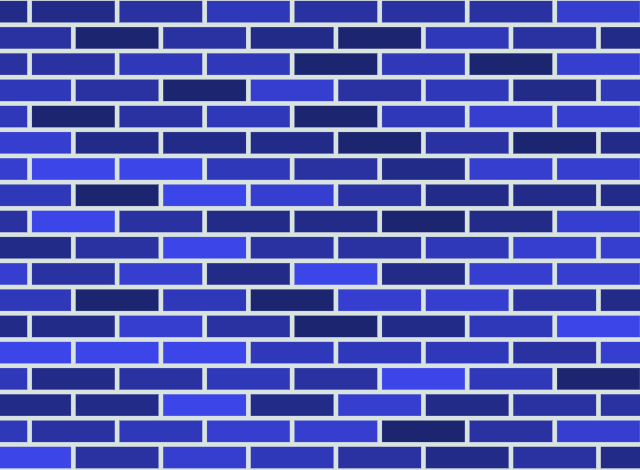
This pattern is drawn by a Shadertoy shader. Its source:

```glsl
float hash(vec2 cell) {
    vec3 q = fract(cell.xyx * vec3(0.1031, 0.1030, 0.0973) + 0.37);
    q += dot(q, q.yzx + 33.33);
    return fract((q.x + q.y) * q.z);
}

float boxDistance(vec2 p, vec2 halfSize) {
    vec2 d = abs(p) - halfSize;
    return length(max(d, 0.0)) + min(max(d.x, d.y), 0.0);
}

// Six evenly spaced blues, the extremes rarer than the middle shades
vec3 brickColor(vec2 cell) {
    float shade = floor(0.5 + 5.0 * pow(hash(cell), 1.15)) / 5.0;
    return mix(vec3(0.110, 0.145, 0.440), vec3(0.235, 0.270, 0.910), shade);
}

void mainImage(out vec4 fragColor, in vec2 fragCoord) {
    // One unit is one course high, counted from the top
    float pixel = 17.92 / iResolution.y;
    vec2 p = vec2(fragCoord.x, iResolution.y - fragCoord.y) * pixel;
    p.y += 0.055;

    // Running bond: alternate courses shift by half a brick
    float brickPitch = 3.337;
    float course = floor(p.y);
    float along = p.x / brickPitch + 0.162 + 0.5 * (1.0 - mod(course, 2.0));
    vec2 cell = vec2(floor(along), course);
    vec2 local = (fract(vec2(along, p.y)) - 0.5) * vec2(brickPitch, 1.0);

    // Flat bricks over pale mortar
    float edge = boxDistance(local, vec2(1.579, 0.411));
    float brick = 1.0 - smoothstep(-0.7 * pixel, 0.7 * pixel, edge);
    vec3 mortar = vec3(0.85, 0.89, 0.88);
    fragColor = vec4(mix(mortar, brickColor(cell), brick), 1.0);
}
```
